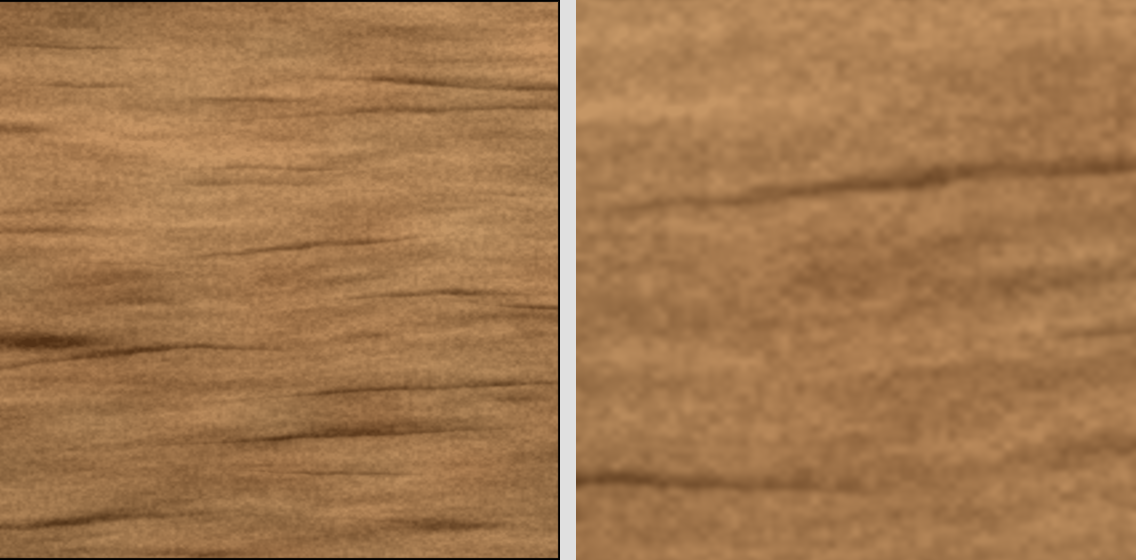
Left: the whole. Right: its middle third, enlarged.
Reproduce this texture procedurally as a three.js fragment shader.

```glsl
varying vec2 vUv;

float hash(vec2 p) {
  vec3 q = fract(p.xyx * vec3(0.1031, 0.1030, 0.0973));
  q += dot(q, q.yzx + 33.33);
  return fract((q.x + q.y) * q.z);
}

// Smooth value noise, centred on zero
float noise(vec2 p) {
  vec2 i = floor(p), f = fract(p);
  f = f * f * (3.0 - 2.0 * f);
  float low = mix(hash(i), hash(i + vec2(1.0, 0.0)), f.x);
  float high = mix(hash(i + vec2(0.0, 1.0)), hash(i + vec2(1.0, 1.0)), f.x);
  return mix(low, high, f.y) - 0.5;
}

// Tapered dark vein: crisp on its lower side, soft on the upper one
float vein(vec2 p, vec2 centre, float halfLength, float width, float slope, float bend) {
  vec2 q = p - centre;
  float u = q.x / halfLength;
  float d = q.y - slope * q.x - bend * u * u;
  float taper = 1.0 - smoothstep(0.15, 1.0, abs(u));
  float w = width * (0.5 + 0.5 * taper) * (d > 0.0 ? 1.3 : 0.8);
  return taper * exp(-d * d / (w * w));
}

// Long veins that give the board its figure
float mainVeins(vec2 p) {
  float v = 0.85 * vein(p, vec2(0.86, 0.846), 0.42, 0.007, -0.05, 0.0);
  v += 0.40 * vein(p, vec2(0.75, 0.803), 0.55, 0.005, 0.03, -0.012);
  v += 0.75 * vein(p, vec2(0.22, 0.371), 0.42, 0.006, 0.09, -0.045);
  v += 1.10 * vein(p, vec2(0.0, 0.385), 0.26, 0.015, 0.02, 0.0);
  v += 0.70 * vein(p, vec2(0.62, 0.222), 0.38, 0.005, 0.055, 0.0);
  v += 0.65 * vein(p, vec2(0.57, 0.561), 0.32, 0.006, 0.08, 0.0);
  v += 0.65 * vein(p, vec2(0.78, 0.475), 0.24, 0.006, 0.02, -0.008);
  v += 0.75 * vein(p, vec2(0.99, 0.449), 0.16, 0.005, -0.02, 0.01);
  v += 0.60 * vein(p, vec2(0.80, 0.309), 0.42, 0.005, 0.04, -0.012);
  v += 0.65 * vein(p, vec2(0.13, 0.068), 0.36, 0.008, 0.07, 0.0);
  return v;
}

// Short scattered veins, one per horizontal band
float scatteredVeins(vec2 p) {
  float v = 0.0;
  for (int i = 0; i < 30; i++) {
    float k = float(i);
    vec2 centre = vec2(hash(vec2(k, 3.0)), (k + hash(vec2(k, 7.0))) / 30.0);
    float halfLength = mix(0.06, 0.24, hash(vec2(k, 11.0)));
    float width = mix(0.003, 0.009, hash(vec2(k, 17.0)));
    float slope = mix(-0.02, 0.05, hash(vec2(k, 23.0)));
    v += mix(0.12, 0.5, hash(vec2(k, 29.0))) * vein(p, centre, halfLength, width, slope, 0.0);
  }
  return v;
}

void main() {
  vec2 p = vUv;
  p.y += 0.006 * noise(p * vec2(9.0, 14.0)) + 0.003 * noise(p * vec2(28.0, 40.0));

  // Fibres rise to the right low down and fall near the top
  vec2 fibre = p;
  fibre.y += (p.x - 0.5) * mix(-0.05, 0.03, smoothstep(0.3, 1.0, p.y));
  fibre.y += 0.035 * noise(p * vec2(2.5, 4.0) + 5.0);

  // Broad patches, pale in the upper middle and dim at the lower left
  float tone = 0.65 + 0.45 * noise(fibre * vec2(3.0, 9.0) + 2.0);
  tone += 0.2 * smoothstep(0.42, 0.6, p.y) * (1.0 - smoothstep(0.86, 0.98, p.y));
  tone -= 0.28 * (1.0 - smoothstep(0.0, 0.6, length(p * vec2(0.8, 1.3))));
  tone -= 0.2 * smoothstep(0.85, 0.95, p.y) * (1.0 - smoothstep(0.3, 0.8, p.x));

  // Fibre streaks from wide to thin
  tone += 0.50 * noise(fibre * vec2(5.0, 32.0) + 13.0);
  tone += 0.42 * noise(fibre * vec2(8.0, 68.0) + 31.0);
  tone += 0.26 * noise(fibre * vec2(16.0, 125.0) + 47.0);

  // Fine mottled grain
  tone += 0.36 * noise(p * vec2(120.0, 160.0));
  tone += 0.24 * noise(p * vec2(210.0, 230.0) + 9.0);

  // Veins, broken up along their length
  float breakup = 1.0 + 0.6 * noise(p * vec2(22.0, 60.0) + 71.0);
  tone -= 1.15 * breakup * (mainVeins(p) + scatteredVeins(p));
  tone = clamp(tone, -0.75, 1.3);

  vec3 darkWood = vec3(0.49, 0.34, 0.20);
  vec3 paleWood = vec3(0.71, 0.53, 0.35);
  vec3 wood = mix(darkWood, paleWood, tone);
  wood += vec3(0.018, -0.004, -0.008) * noise(p * vec2(6.0, 12.0) + 83.0);

  // Thin black rim at the top, right and bottom
  float inside = smoothstep(0.002, 0.005, vUv.y);
  inside *= 1.0 - smoothstep(0.995, 0.998, max(vUv.x, vUv.y));
  gl_FragColor = vec4(wood * inside, 1.0);
}
```
